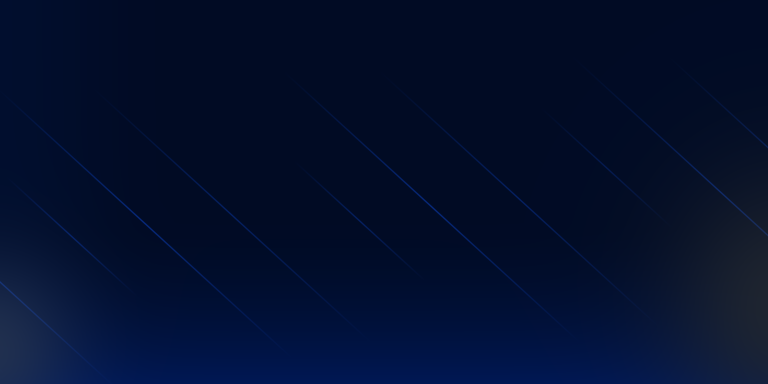
A Shadertoy shader for this background:

```glsl
// Soft elliptical glow: 1 at the centre, fading smoothly outwards
float glow(vec2 p, vec2 centre, vec2 radius) {
    vec2 d = (p - centre) / radius;
    return exp(-dot(d, d));
}

// Thin diagonal streak, brightest at its middle and fading to both ends
float streak(vec2 p, vec2 middle, float halfLength, float pixel) {
    vec2 along = normalize(vec2(1.0, -0.915));
    vec2 d = p - middle;
    float t = abs(dot(d, along)) / halfLength;
    float across = abs(dot(d, vec2(-along.y, along.x)));
    float coverage = 1.0 - smoothstep(0.0, max(1.1 * pixel, 0.0036), across);
    return coverage * max(1.0 - t, 0.0);
}

void mainImage(out vec4 fragColor, in vec2 fragCoord) {
    vec2 p = fragCoord / iResolution.xy * vec2(2.0, 1.0);
    float pixel = 1.0 / iResolution.y;

    // Night blue, lifting towards the floor and the left wall
    vec3 color = mix(vec3(0.002, 0.043, 0.143), vec3(0.0, 0.093, 0.330),
                     pow(max(1.0 - p.y / 0.42, 0.0), 1.7));
    color += vec3(0.0, 0.012, 0.036) * (1.0 - smoothstep(0.0, 0.42, p.x));

    // Pale haze at the two sides
    color = mix(color, vec3(0.150, 0.205, 0.310),
                0.85 * glow(p, vec2(-0.03, 0.09), vec2(0.22, 0.23)));
    color = mix(color, vec3(0.135, 0.155, 0.185),
                0.90 * glow(p, vec2(2.05, 0.21), vec2(0.30, 0.34)));

    // Three streaks per group, each group shifted right and slightly up
    vec2 slope = vec2(1.0, -0.915);
    float light = 0.0;
    for (int i = -1; i <= 2; i++) {
        vec2 q = p - float(i) * vec2(0.75, 0.0404);
        float secondSlide = i == -1 ? 0.05 : -0.04;
        float thirdSlide = i == 2 ? -0.107 : 0.0;
        float strength = i == 2 ? 0.75 : 1.0;
        light += strength * streak(q, vec2(0.396, 0.401) - 0.02 * slope, 0.52, pixel);
        light += 0.72 * streak(q, vec2(0.643, 0.404) + secondSlide * slope, 0.49, pixel);
        light += 0.70 * strength * streak(q, vec2(0.188, 0.383) + thirdSlide * slope, 0.23, pixel);
    }
    color += vec3(0.025, 0.120, 0.350) * light;

    fragColor = vec4(color, 1.0);
}
```
